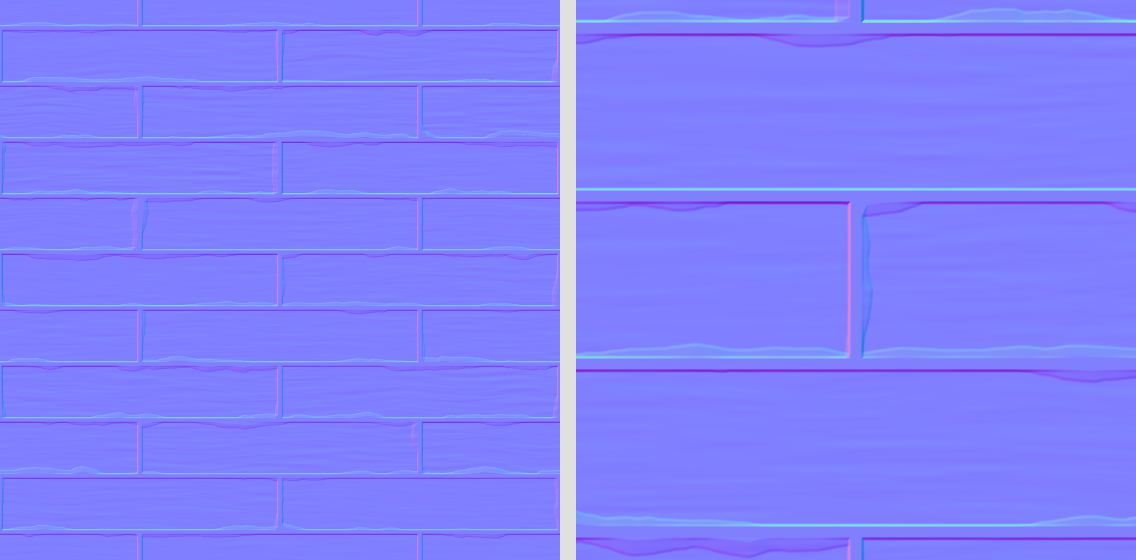
Left: the whole. Right: its middle third, enlarged.
Reproduce this texture map procedurally as a WebGL 2 fragment shader.

```glsl
#version 300 es
precision highp float;

uniform vec2 u_resolution;
out vec4 fragColor;

// Layout, in canvas units
const vec2 BRICKS = vec2(2.0, 10.0);
const float HALF_GAP = 0.0033;

// Brick rim
const float RIM_HEIGHT = 0.0017;
const float RIM_WIDTH = 0.0014;

// Worn edges
const float WEAR_FREQ = 13.0;
const float WEAR_THRESHOLD = 0.46;
const float WEAR_DEPTH = 0.034;
const float WEAR_SLOPE = 0.13;
const float LIP_HEIGHT = 0.0003;
const float LIP_WIDTH = 0.0022;

// Horizontal grain
const vec2 GRAIN_FREQ = vec2(11.0, 125.0);
const float GRAIN_HEIGHT = 0.0004;

const float SAMPLE_STEP = 0.0005;

float hash(vec2 p) {
    return fract(sin(dot(p, vec2(127.1, 311.7))) * 43758.5453);
}

float noise(vec2 p) {
    vec2 cell = floor(p);
    vec2 f = fract(p);
    f = f * f * (3.0 - 2.0 * f);
    float low = mix(hash(cell), hash(cell + vec2(1.0, 0.0)), f.x);
    float high = mix(hash(cell + vec2(0.0, 1.0)), hash(cell + 1.0), f.x);
    return mix(low, high, f.y);
}

float fbm(vec2 p) {
    float sum = 0.0;
    float weight = 0.58;
    for (int i = 0; i < 4; i++) {
        sum += weight * noise(p);
        p = p * 2.3 + 17.0;
        weight *= 0.4;
    }
    return sum * 1.06;
}

// Height lost to chips along one edge
float wearDrop(float dist, float along, float seed) {
    float amount = mix(0.6, 1.2, hash(vec2(seed, 5.0)));
    float reach = fbm(vec2(along * WEAR_FREQ, seed)) - WEAR_THRESHOLD;
    float inside = max(0.0, WEAR_DEPTH * amount * reach - dist);
    return WEAR_SLOPE * inside + LIP_HEIGHT * smoothstep(0.0, LIP_WIDTH, inside);
}

float surfaceHeight(vec2 p) {
    // Running bond with wrapped brick ids
    float y = p.y * BRICKS.y + 0.5;
    float row = floor(y);
    float x = p.x * BRICKS.x + 0.5 * mod(row + 1.0, 2.0);
    vec2 id = mod(vec2(floor(x), row), BRICKS);
    vec2 size = 1.0 / BRICKS;
    vec2 local = fract(vec2(x, y)) * size;

    // Distances to left and bottom, then right and top
    vec2 nearEdge = local - HALF_GAP;
    vec2 farEdge = size - local - HALF_GAP;
    vec2 inner = min(nearEdge, farEdge);
    float rim = clamp(min(inner.x, inner.y) / RIM_WIDTH, 0.0, 1.0);

    float seed = 4.0 * (id.x * BRICKS.y + id.y);
    float drop = wearDrop(nearEdge.x, local.y, seed);
    drop += wearDrop(farEdge.x, local.y, seed + 1.0);
    drop += wearDrop(nearEdge.y, local.x, seed + 2.0);
    drop += wearDrop(farEdge.y, local.x, seed + 3.0);

    // Streaks bend slightly and differ in strength per brick
    vec2 g = local * GRAIN_FREQ + seed * 3.7;
    g.y += 1.5 * noise(local * vec2(9.0, 20.0) + seed);
    float grain = noise(g) + 0.4 * noise(g * vec2(2.6, 2.1) + 31.0) - 0.7;
    grain *= GRAIN_HEIGHT * mix(0.45, 1.15, hash(id + 8.0));

    float top = RIM_HEIGHT * mix(0.7, 1.1, hash(id + 3.0));
    return rim * (max(0.0, top - drop) + grain);
}

void main() {
    vec2 p = gl_FragCoord.xy / u_resolution;

    // Differences spanning at least a pixel smooth the edges
    vec2 e = max(vec2(SAMPLE_STEP), 0.5 / u_resolution);
    vec2 dx = vec2(e.x, 0.0);
    vec2 dy = vec2(0.0, e.y);
    float slopeX = (surfaceHeight(p + dx) - surfaceHeight(p - dx)) / (2.0 * e.x);
    float slopeY = (surfaceHeight(p + dy) - surfaceHeight(p - dy)) / (2.0 * e.y);

    // Tangent-space normal with green pointing down
    vec3 normal = normalize(vec3(-slopeX, slopeY, 1.0));
    fragColor = vec4(normal * 0.5 + 0.5, 1.0);
}
```
